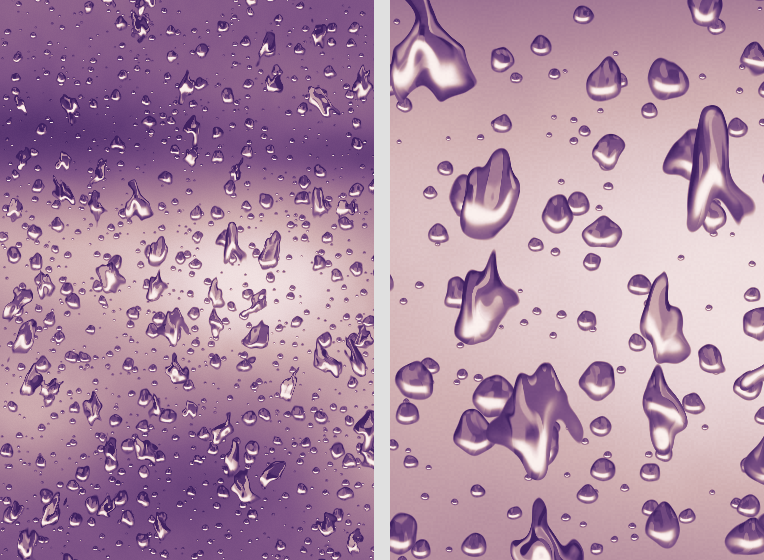
Left, the full canvas; right, a detail of the centre.
Reproduce this texture procedurally as a WebGL 2 fragment shader.

```glsl
#version 300 es
precision highp float;
// Water drops on a window pane in front of soft violet and rose light.

uniform vec2 u_resolution;
out vec4 fragColor;

// Tones run from 0 (deep violet) to 7 (near white) along this ramp.
const vec3 RAMP[8] = vec3[8](
  vec3(0.25, 0.13, 0.38), vec3(0.39, 0.24, 0.47),
  vec3(0.50, 0.33, 0.53), vec3(0.61, 0.44, 0.57),
  vec3(0.71, 0.55, 0.62), vec3(0.82, 0.69, 0.70),
  vec3(0.91, 0.83, 0.84), vec3(0.98, 0.94, 0.93));
const float BASE_TONE = 2.0;
const float BODY_TONE = 0.1;       // tone of the dark part of a drop
const float BODY_CLEARNESS = 0.3;  // how much of the pane shows through
const float GLINT_TONE = 7.0;
const float FOLD_TONE = 5.6;
const float CREASE_DEPTH = 1.5;
const float GRAIN = 0.14;
const vec2 COLUMN_ZONE = vec2(0.9, 1.1);  // drops line up above this height

vec2 hash2(vec2 p) {
  return fract(sin(vec2(dot(p, vec2(127.1, 311.7)),
                        dot(p, vec2(269.5, 183.3)))) * 43758.5);
}

vec2 noise2(vec2 p) {
  vec2 i = floor(p), f = fract(p);
  f = f * f * (3.0 - 2.0 * f);
  return mix(mix(hash2(i), hash2(i + vec2(1, 0)), f.x),
             mix(hash2(i + vec2(0, 1)), hash2(i + vec2(1, 1)), f.x), f.y);
}

float blob(vec2 p, vec2 centre, vec2 spread) {
  vec2 q = (p - centre) / spread;
  return exp(-dot(q, q));
}

vec3 rampColour(float tone) {
  tone = clamp(tone, 0.0, 6.999);
  int i = int(tone);
  return mix(RAMP[i], RAMP[i + 1], fract(tone));
}

// Out-of-focus light behind the pane.
float paneTone(vec2 p) {
  float tone = BASE_TONE;
  tone += 4.2 * blob(p, vec2(0.70, 0.73), vec2(0.44, 0.29));
  tone += 2.5 * blob(p, vec2(0.02, 0.82), vec2(0.42, 0.21));
  tone += 2.6 * blob(p, vec2(0.05, 0.40), vec2(0.30, 0.20));
  tone += 2.5 * blob(p, vec2(1.05, 0.30), vec2(0.22, 0.25));
  tone += 0.5 * blob(p, vec2(0.80, 1.28), vec2(0.40, 0.10));
  tone += 0.6 * blob(p, vec2(0.15, 1.50), vec2(0.35, 0.12));
  tone -= 1.7 * blob(p, vec2(0.15, 1.12), vec2(0.48, 0.12));
  tone -= 1.5 * blob(p, vec2(1.00, 1.08), vec2(0.38, 0.07));
  tone -= 0.9 * blob(p, vec2(0.48, 0.20), vec2(0.30, 0.14));
  float smear = noise2(p * 9.0).x * 0.6 + noise2(p * 31.0).y * 0.4;
  return tone + 0.4 * (smear - 0.5);
}

// Tone inside a drop: dark crown and rim, bright crescent near the base.
float dropTone(vec2 q, float edge, float pane, float wild, vec2 seed) {
  float tone = mix(BODY_TONE, pane, BODY_CLEARNESS);
  tone += 1.5 * smoothstep(0.25, -0.6, q.y);
  vec2 folds = noise2(q * vec2(3.6, 1.9) + seed);
  float fold = smoothstep(0.52, 0.66, folds.x) * smoothstep(0.98, 0.75, edge);
  tone = mix(tone, FOLD_TONE, fold * mix(0.2, 0.85, wild));
  tone -= CREASE_DEPTH * smoothstep(0.5, 0.7, folds.y) * mix(0.3, 1.0, wild);
  tone -= 1.0 * smoothstep(0.7, 0.95, edge);
  float crescent = (q.y + 0.5 - 0.45 * q.x * q.x) / 0.2;
  float glint = exp(-crescent * crescent * crescent * crescent);
  glint *= smoothstep(0.85, 0.4, abs(q.x + 0.1));
  return mix(tone, GLINT_TONE, glint);
}

// One scattered size class of drops laid over the tone below it.
float addDrops(float tone, float pane, vec2 p, float cell, vec2 radii,
               float share, float wild, float layer) {
  for (int j = -1; j <= 1; j++)
  for (int i = -1; i <= 1; i++) {
    vec2 id = floor(p / cell) + vec2(i, j);
    vec2 a = hash2(id + layer), b = hash2(id + layer + 17.3);
    if (b.x > share) continue;
    float upper = smoothstep(COLUMN_ZONE.x, COLUMN_ZONE.y, (id.y + 0.5) * cell);
    vec2 jitter = (a - 0.5) * vec2(mix(0.85, 0.4, upper), 0.85);
    float radius = mix(radii.x, radii.y, b.y) * mix(1.0, 0.85, upper);
    vec2 q = (p - (id + 0.5 + jitter) * cell) / radius;
    if (dot(q, q) > 7.0) continue;

    // Tilt, stretch, narrow the top, then bend the outline.
    vec2 seed = a * 57.0 + b * 23.0;
    q.x += q.y * (a.y - 0.5) * wild;
    q.x /= mix(1.0, 0.8, wild);
    q.y /= mix(0.88, 1.15 + 0.6 * fract(a.x * 7.0), wild);
    q.x *= 1.0 + 0.16 * clamp(q.y, -0.8, 1.2);
    q += (noise2(q * mix(0.9, 1.5, wild) + seed) - 0.5) * mix(0.2, 1.45, wild);

    float edge = length(q);
    float soft = max(0.9 / (u_resolution.x * radius), 0.03);
    float mask = smoothstep(1.0 + soft, 1.0 - soft, edge);
    tone = mix(tone, dropTone(q, edge, pane, wild, seed), mask);
  }
  return tone;
}

void main() {
  vec2 p = gl_FragCoord.xy / u_resolution.x;
  float pane = paneTone(p);
  float tone = pane;
  tone = addDrops(tone, pane, p, 0.021, vec2(0.0020, 0.0042), 0.25, 0.0, 3.0);
  tone = addDrops(tone, pane, p, 0.038, vec2(0.0050, 0.0110), 0.48, 0.1, 41.0);
  tone = addDrops(tone, pane, p, 0.070, vec2(0.0110, 0.0220), 0.58, 0.28, 83.0);
  tone = addDrops(tone, pane, p, 0.112, vec2(0.0210, 0.0350), 0.56, 0.85, 127.0);
  tone += GRAIN * (hash2(floor(p * 500.0)).x - 0.5);
  fragColor = vec4(rampColour(tone), 1.0);
}
```
